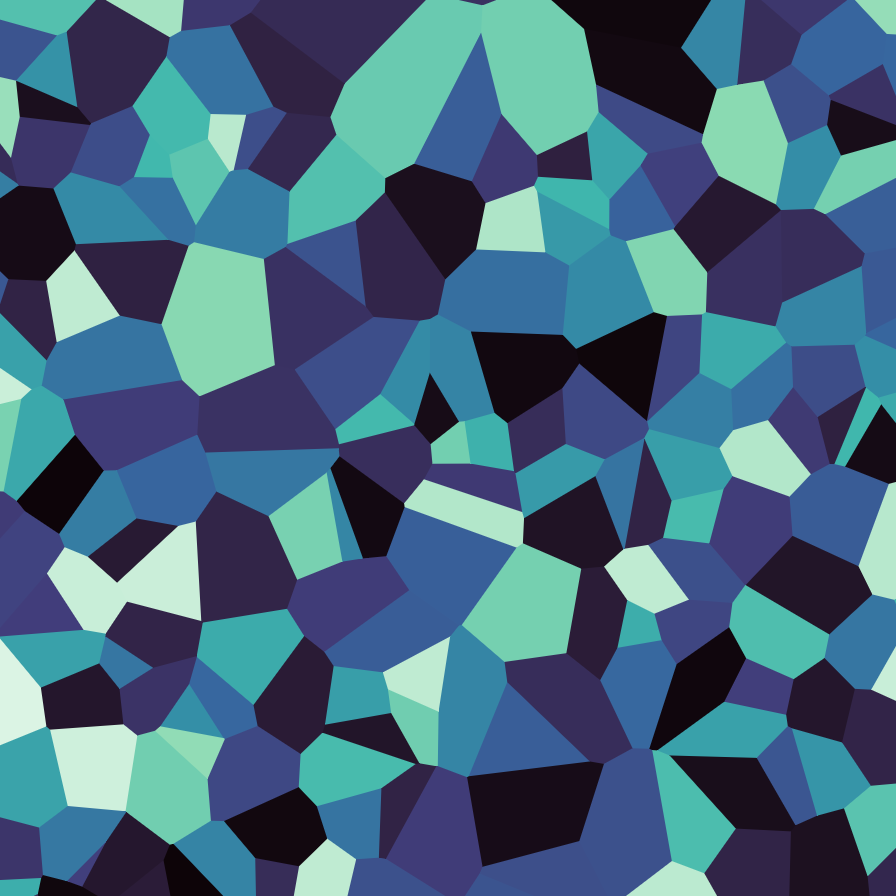
This pattern is drawn by a Shadertoy shader. Its source:

```glsl
// Irregular Voronoi mosaic of flat cells, coloured from near-black plum through blue and teal to pale mint.

const float BLOCKS = 6.0;     // blocks of seeds along the canvas height
const float MIN_SEEDS = 2.0;  // fewest seeds in a block
const float SEED_RANGE = 6.0; // number of possible seed counts
const float GOLDEN = 0.618;   // step that spreads tones evenly in a block

struct Seed {
    vec2 offset;   // vector from the shaded point to the seed
    float distSq;
    float tone;    // uniform value from 0 to 1
};

vec3 hash3(vec2 p) {
    vec3 q = fract(p.xyx * vec3(0.1031, 0.1030, 0.0973));
    q += dot(q, q.yxz + 33.33);
    return fract((q.xxy + q.yzz) * q.zyx);
}

// Piecewise-linear colour ramp from dark to light
vec3 ramp(float t) {
    const vec3 stops[8] = vec3[8](
        vec3(0.05, 0.015, 0.03),
        vec3(0.18, 0.12, 0.235),
        vec3(0.255, 0.24, 0.48),
        vec3(0.216, 0.396, 0.62),
        vec3(0.204, 0.56, 0.655),
        vec3(0.25, 0.718, 0.678),
        vec3(0.545, 0.855, 0.698),
        vec3(0.87, 0.96, 0.90));
    float x = clamp(t, 0.0, 1.0) * 7.0;
    int i = min(int(x), 6);
    return mix(stops[i], stops[i + 1], x - float(i));
}

// Favour dark tones and keep the palest ones rare
vec3 toneColour(float tone) {
    return ramp(0.79 * tone + 0.21 * pow(tone, 5.0));
}

// Find the two seeds nearest to p; each block holds a random number of them
void nearestSeeds(vec2 p, out Seed first, out Seed second) {
    first = Seed(vec2(0.0), 1e5, 0.0);
    second = first;
    vec2 home = floor(p);
    for (int y = -1; y <= 1; y++)
    for (int x = -1; x <= 1; x++) {
        vec2 block = home + vec2(x, y);
        vec3 traits = hash3(block + 71.0);
        int count = int(MIN_SEEDS + SEED_RANGE * traits.x);
        for (int k = 0; k < count; k++) {
            float n = float(k);
            vec2 place = hash3(block + vec2(17.3, 41.7) * (n + 1.0)).xy;
            vec2 offset = block + place - p;
            Seed s = Seed(offset, dot(offset, offset), fract(traits.y + n * GOLDEN));
            if (s.distSq < first.distSq) {
                second = first;
                first = s;
            } else if (s.distSq < second.distSq) {
                second = s;
            }
        }
    }
}

// Distance to the straight border between two cells
float borderDistance(Seed a, Seed b) {
    return 0.5 * (b.distSq - a.distSq) / max(length(b.offset - a.offset), 1e-4);
}

void mainImage(out vec4 fragColor, in vec2 fragCoord) {
    vec2 p = fragCoord / iResolution.y * BLOCKS;
    float pixel = BLOCKS / iResolution.y;

    Seed first, second;
    nearestSeeds(p, first, second);

    // Blend across half a pixel on each side of a border
    float own = 0.5 + clamp(borderDistance(first, second) / pixel, 0.0, 0.5);
    vec3 colour = mix(toneColour(second.tone), toneColour(first.tone), own);
    fragColor = vec4(colour, 1.0);
}
```
